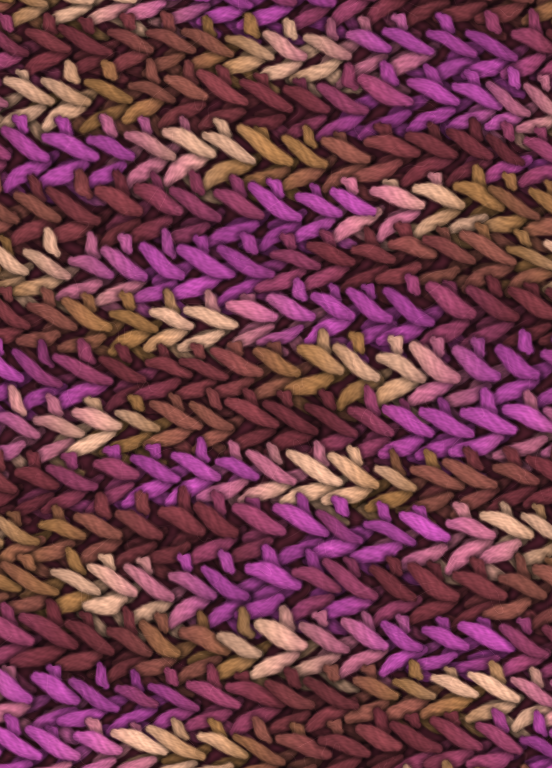
Reproduce this texture procedurally as a Shadertoy shader.

```glsl
// Herringbone knit in variegated wool: rows of slanted strands leaning in turn
// left and right, with upright loops and deeper strands between. Each strand is a
// tapered capsule painted over the last, dyed by its place along the yarn.

const float ROWS = 14.2;         // stitch rows down the canvas
const float PITCH = 0.74;        // stitch width, in row heights
const float DYE_LENGTH = 10.2;   // length of one dye cycle, in row heights
const int DYES = 9;
const int LAYERS = 5;

float hash(vec2 p) {
    vec3 h = fract(p.xyx * 0.1031);
    h += dot(h, h.yzx + 33.33);
    return fract((h.x + h.y) * h.z);
}

float cornerSlope(vec2 cell, vec2 offset) {
    float angle = 6.2832 * hash(cell);
    return dot(vec2(cos(angle), sin(angle)), offset);
}

// Gradient noise, roughly -0.7 to 0.7
float noise(vec2 p) {
    vec2 i = floor(p), f = p - i;
    vec2 w = f * f * f * (f * (f * 6.0 - 15.0) + 10.0);
    vec2 e = vec2(1.0, 0.0);
    return mix(mix(cornerSlope(i, f), cornerSlope(i + e.xy, f - e.xy), w.x),
               mix(cornerSlope(i + e.yx, f - e.yx), cornerSlope(i + 1.0, f - 1.0), w.x), w.y);
}

// Dye at a phase of the repeating yarn colour cycle
vec3 yarnDye(float phase) {
    vec3 dyes[DYES] = vec3[DYES](
        vec3(0.86, 0.66, 0.55),  // cream
        vec3(0.61, 0.43, 0.27),  // olive
        vec3(0.53, 0.31, 0.27),  // brown
        vec3(0.46, 0.22, 0.24),  // maroon
        vec3(0.42, 0.19, 0.22),  // dark maroon
        vec3(0.56, 0.25, 0.37),  // plum
        vec3(0.65, 0.27, 0.57),  // purple
        vec3(0.68, 0.29, 0.60),  // bright purple
        vec3(0.75, 0.42, 0.52)); // pink
    float t = fract(phase) * float(DYES);
    int k = min(int(t), DYES - 1);
    return mix(dyes[k], dyes[(k + 1) % DYES], smoothstep(0.1, 0.9, t - float(k)));
}

// Phase of the yarn at x in a row counted from the top; direction flips in groups
float yarnPhase(float x, float row) {
    float direction = mod(row - 7.0, 6.0) < 3.0 ? 1.0 : -1.0;
    float start = 0.34 + 0.36 * (row - 2.0) + 0.12 * (hash(vec2(row, 8.0)) - 0.5);
    return direction * (x / DYE_LENGTH - start);
}

// Paints one strand and its soft shadow over the colour beneath
vec3 paintStrand(vec3 under, vec2 p, vec2 halfAxis, float radius, vec3 dye, float seed, float soft) {
    float halfLength = length(halfAxis);
    vec2 dir = halfAxis / halfLength;
    vec2 s = vec2(dot(p, dir), dot(p, vec2(-dir.y, dir.x)));
    float u = clamp(s.x / halfLength, -1.0, 1.0);
    s.y += 0.12 * (seed - 0.5) * (u * u - 0.4) + 0.02 * sin(u * 3.0);
    float r = radius * (1.0 - 0.4 * u * u);
    float d = length(vec2(s.x - u * halfLength, s.y));
    if (d > r + 0.13) return under;

    // Rounded body lit from above, with twisted fibres
    float across = min(d / r, 1.0);
    float body = sqrt(1.0 - across * across);
    float lit = dot(vec2(-dir.y, dir.x) * s.y, vec2(-0.3, 0.95)) / r;
    float fibre = noise(vec2(s.x * 4.0, s.y * 13.0 + s.x * 6.0) + seed * 47.0);
    float fine = noise(vec2(s.x * 9.0, s.y * 26.0 - s.x * 5.0) + seed * 91.0);
    float shade = 0.66 + 0.38 * body + 0.12 * lit + 0.2 * fibre + 0.13 * fine - 0.12 * u * u;

    vec3 shadowed = under * mix(0.66, 1.0, smoothstep(0.0, 0.12, d - r));
    float edge = d - r + 0.035 * fibre;
    return mix(shadowed, dye * shade, 1.0 - smoothstep(-soft, soft, edge));
}

void mainImage(out vec4 fragColor, in vec2 fragCoord) {
    // Row-height units, rows counted down from the top, gently warped
    vec2 q = fragCoord / iResolution.y * ROWS + vec2(0.0, 0.5 - ROWS);
    q += 0.3 * vec2(noise(q * 0.35), noise(q * 0.3 + 17.0));
    float soft = 0.022 + 0.7 * ROWS / iResolution.y;
    float here = floor(q.y);
    vec3 color = vec3(0.29, 0.12, 0.16);

    // Strand direction, place in the stitch, radius and brightness of each layer
    vec2 axes[LAYERS] = vec2[LAYERS](
        vec2(0.32, -0.17),   // deep falling strands
        vec2(0.34, 0.19),    // deep rising strands
        vec2(0.38, 0.18),    // rising strands
        vec2(-0.09, 0.14),   // upright loops
        vec2(0.39, -0.19));  // falling strands
    vec2 places[LAYERS] = vec2[LAYERS](
        vec2(0.3, 0.02), vec2(0.22, 0.5), vec2(-0.1, 0.27), vec2(0.0, 1.06), vec2(0.0, 0.75));
    float radii[LAYERS] = float[LAYERS](0.14, 0.14, 0.155, 0.125, 0.155);
    float lights[LAYERS] = float[LAYERS](0.74, 0.74, 0.98, 0.94, 1.02);

    for (int layer = 0; layer < LAYERS; layer++) {
        vec2 place = places[layer];
        for (int j = -1; j <= 1; j++) {
            float level = here + float(j);
            float row = -level - 1.0;
            float shift = place.x + PITCH * hash(vec2(row, 3.0));
            float column = floor((q.x - shift) / PITCH);
            for (int i = -1; i <= 1; i++) {
                vec2 id = vec2(column + float(i), row * 5.0 + float(layer));
                vec3 vary = vec3(hash(id), hash(id + 31.0), hash(id + 67.0)) - 0.5;
                vec2 center = vec2((id.x + 0.5) * PITCH + shift, level + place.y);
                center += vary.xy * vec2(0.2, 0.13);
                vec2 p = q - center;
                float phase = yarnPhase(center.x + 0.4 * p.x, row) + 0.13 * vary.z - 0.015 * float(layer);
                vec3 dye = yarnDye(phase) * lights[layer] * (1.0 + 0.25 * vary.y);
                vec2 halfAxis = axes[layer] * (1.0 + 0.25 * vary.z) + vec2(0.0, 0.13 * vary.x);
                color = paintStrand(color, p, halfAxis, radii[layer] * (1.0 + 0.25 * vary.y), dye, vary.x + 0.5, soft);
            }
        }
    }

    // Loose hairs and soft uneven light
    float hair = 1.0 - smoothstep(0.0, 0.06, abs(noise(q * vec2(2.2, 3.1) + 1.5 * noise(q * 1.3))));
    color += 0.05 * hair * smoothstep(-0.1, 0.4, noise(q * 1.7 + 40.0)) * vec3(1.0, 0.75, 0.75);
    color *= 1.0 + 0.12 * noise(q * 0.4 + 9.0);
    fragColor = vec4(clamp(color, 0.0, 1.0), 1.0);
}
```
